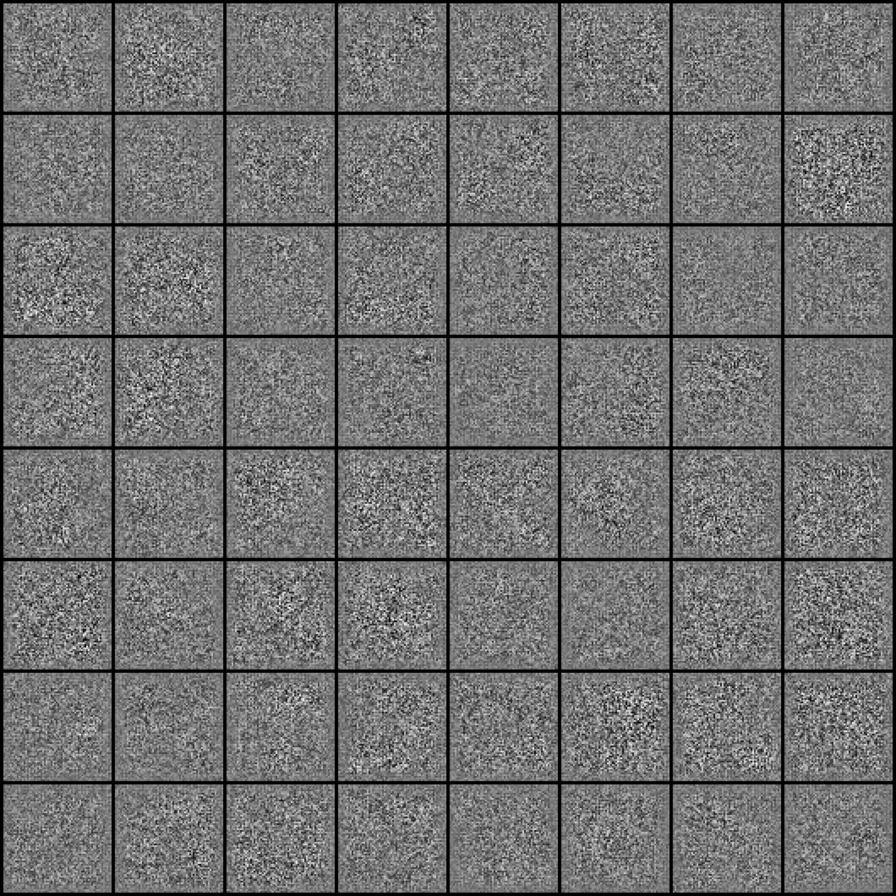
Reproduce this pattern procedurally as a WebGL 2 fragment shader.

```glsl
#version 300 es
precision highp float;
precision highp int;
// Eight by eight sheet of grainy grey noise tiles divided by thin black lines.

uniform vec2 u_resolution;
out vec4 fragColor;

const float TILES = 8.0;            // repeats across and down
const float TILE_CELLS = 64.0;      // grain cells along a tile side
const float LINE_CELLS = 2.0;       // line width in grain cells
const float PITCH = TILE_CELLS + LINE_CELLS;
const float SHEET_CELLS = TILES * PITCH + LINE_CELLS;

const vec3 LINE_COLOR = vec3(0.005);
const float MEAN_GREY = 0.476;
const float CONTRAST_LOW = 0.31;    // calmest tile
const float CONTRAST_HIGH = 0.48;   // roughest tile
const float PATCH_CELLS = 16.0;     // size of soft patches inside a tile
const float PATCH_AMOUNT = 0.30;
const float RIM_CELLS = 9.0;        // width of the calmer tile border
const float RIM_CONTRAST = 0.45;
const float WEAVE = 0.035;          // strength of the alternating rows and columns

// Integer hash of a lattice point, from 0 to 1
float hash(vec2 p, uint seed) {
    uvec2 q = uvec2(ivec2(p) + 64);
    uint h = q.x * 1597334677u ^ q.y * 3812015801u ^ seed * 2654435769u;
    h = (h ^ (h >> 16)) * 2246822519u;
    h = (h ^ (h >> 13)) * 3266489917u;
    h ^= h >> 16;
    return float(h >> 8) / 16777216.0;
}

// Smooth value noise
float valueNoise(vec2 p, uint seed) {
    vec2 i = floor(p);
    vec2 f = smoothstep(0.0, 1.0, p - i);
    float low = mix(hash(i, seed), hash(i + vec2(1.0, 0.0), seed), f.x);
    float high = mix(hash(i + vec2(0.0, 1.0), seed), hash(i + 1.0, seed), f.x);
    return mix(low, high, f.y);
}

// Colour of one grain cell, or of the line beside it
vec3 cellColor(vec2 cell) {
    vec2 tile = floor((cell - LINE_CELLS) / PITCH);
    vec2 local = cell - LINE_CELLS - tile * PITCH;
    bool onLine = any(greaterThanEqual(local, vec2(TILE_CELLS)))
               || any(lessThan(tile, vec2(0.0)))
               || any(greaterThanEqual(tile, vec2(TILES)));
    if (onLine) return LINE_COLOR;

    // Contrast differs by tile, drifts within it and fades at its rim
    float contrast = mix(CONTRAST_LOW, CONTRAST_HIGH, hash(tile, 1u));
    float drift = valueNoise(local / PATCH_CELLS + tile * 7.0, 2u) - 0.5;
    contrast *= 1.0 + 2.0 * PATCH_AMOUNT * drift;
    vec2 margin = min(local, TILE_CELLS - 1.0 - local);
    float inside = smoothstep(0.0, RIM_CELLS, min(margin.x, margin.y));
    contrast *= mix(RIM_CONTRAST, 1.0, inside);

    // Triangular grain over a faint period-two weave
    float grain = hash(cell, 3u) + hash(cell, 4u) - 1.0;
    vec2 parity = mod(local, 2.0) - 0.5;
    float weave = WEAVE * (parity.x + parity.y);
    return vec3(clamp(MEAN_GREY + contrast * grain + weave, 0.0, 1.0));
}

void main() {
    vec2 p = gl_FragCoord.xy / u_resolution * SHEET_CELLS - 0.5;
    vec2 cell = floor(p);
    vec2 blend = smoothstep(0.0, 1.0, p - cell);

    // Blend neighbouring cells for soft edges
    vec3 low = mix(cellColor(cell), cellColor(cell + vec2(1.0, 0.0)), blend.x);
    vec3 high = mix(cellColor(cell + vec2(0.0, 1.0)), cellColor(cell + 1.0), blend.x);
    fragColor = vec4(mix(low, high, blend.y), 1.0);
}
```
